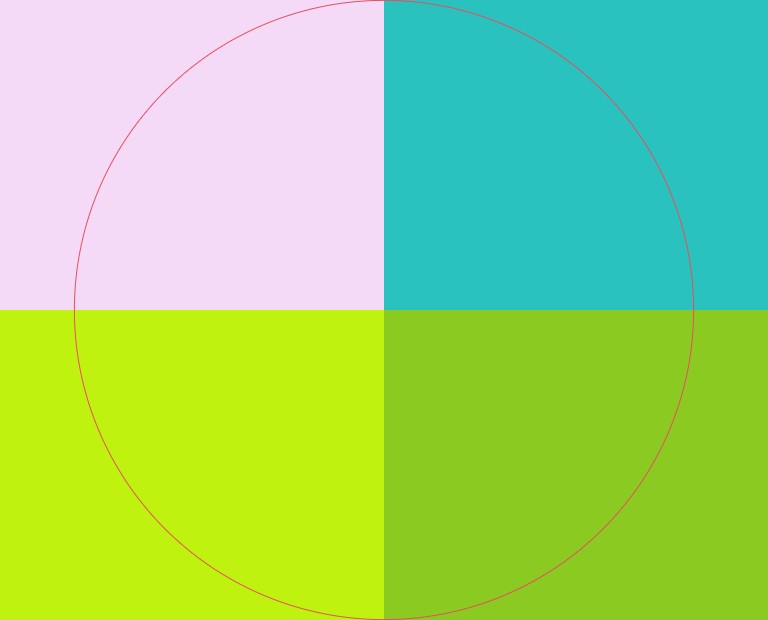
This background is drawn by a WebGL 2 fragment shader. Its source:

```glsl
#version 300 es
precision highp float;
// Four flat colour quadrants meeting at the canvas centre, crossed by a
// hairline circle that spans the full height. Quadrants are blended by
// antialiased half-plane masks; the circle is a distance-field ring.
uniform vec2 u_resolution;
out vec4 fragColor;

const vec3 PINK = vec3(0.957, 0.853, 0.965);
const vec3 TEAL = vec3(0.163, 0.761, 0.749);
const vec3 LIME = vec3(0.750, 0.953, 0.060);
const vec3 LEAF = vec3(0.541, 0.792, 0.130);
const vec3 RED = vec3(0.92, 0.30, 0.36);

const float RING_RADIUS = 0.4994;
const float RING_WIDTH = 0.0016;

// Coverage of the positive side of an edge, one pixel wide
float edgeMask(float dist, float pixel) {
    return clamp(dist / pixel + 0.5, 0.0, 1.0);
}

// Coverage of a thin ring, kept faint when narrower than a pixel
float ringMask(vec2 p, float radius, float width, float pixel) {
    float dist = abs(length(p) - radius);
    float inside = edgeMask(0.5 * width - dist, pixel);
    return min(inside, width / pixel);
}

// Four colours split along both axes
vec3 quadrants(vec2 p, float pixel) {
    float right = edgeMask(p.x, pixel);
    float top = edgeMask(p.y, pixel);
    return mix(mix(LIME, LEAF, right), mix(PINK, TEAL, right), top);
}

void main() {
    // Centred coordinates, canvas height = 1
    float pixel = 1.0 / u_resolution.y;
    vec2 p = (gl_FragCoord.xy - 0.5 * u_resolution) * pixel;

    vec3 color = quadrants(p, pixel);
    color = mix(color, RED, ringMask(p, RING_RADIUS, RING_WIDTH, pixel));
    fragColor = vec4(color, 1.0);
}
```
